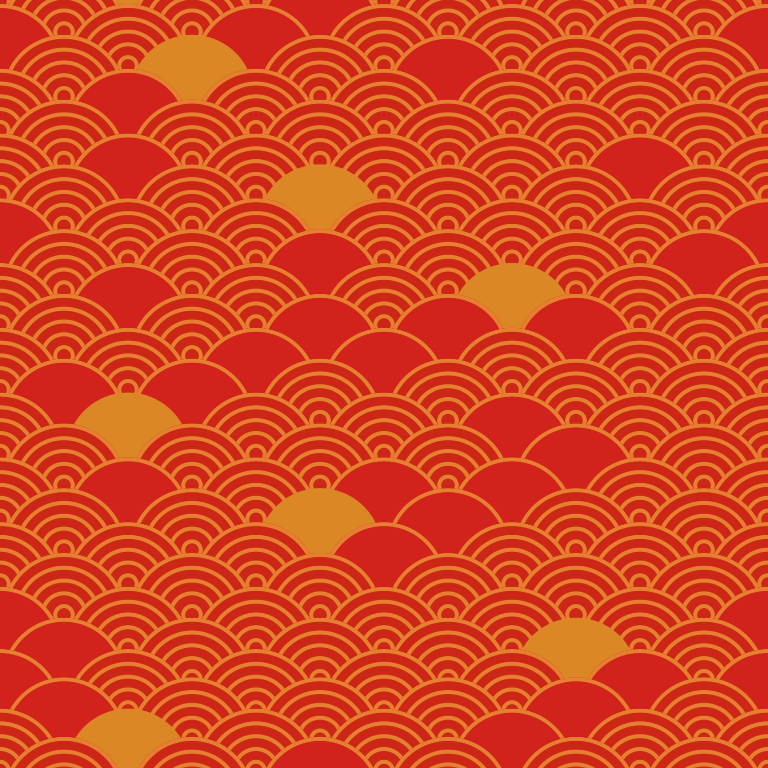
A WebGL 2 fragment shader for this pattern:

```glsl
#version 300 es
precision highp float;
// Overlapping wave scales: 6 discs across and 24 staggered rows, painted from
// the top down so that lower rows cover upper ones. Most discs carry concentric
// rings; a hash leaves some plain red, and spaced rows hold one gold disc each.

uniform vec2 u_resolution;
out vec4 fragColor;

// Lengths are in columns: the canvas is COLUMNS units wide and high.
const float COLUMNS = 6.0;
const int ROWS = 24;
const float RADIUS = 0.484;
const float RING_GAP = 0.1;
const float LINE_HALF = 0.0156;

const vec3 PLAIN_RED = vec3(0.82, 0.135, 0.105);
const vec3 RINGED_RED = vec3(0.80, 0.15, 0.085);
const vec3 LINE_ORANGE = vec3(0.90, 0.50, 0.19);
const vec3 GOLD = vec3(0.86, 0.53, 0.15);

float hash(vec2 cell) {
    return fract(sin(dot(cell, vec2(12.9898, 78.233))) * 43758.5453);
}

// Coverage of a shape from its signed distance
float coverage(float dist, float pixel) {
    return 1.0 - smoothstep(-0.6 * pixel, 0.6 * pixel, dist);
}

// Top edge of a row: slightly uneven pairs, tighter near the bottom
float rowTop(float row) {
    return 0.031 + 0.253 * row - 0.012 * mod(row, 2.0)
         - 0.0203 * max(row - 19.0, 0.0);
}

// One gold disc in every third or fourth row
bool isGold(vec2 cell) {
    float band = floor((cell.y - 1.0) / 3.5);
    bool goldRow = mod(cell.y - 1.0, 3.5) < 0.9;
    float goldColumn = floor(exp2(mod(band, 3.0)) + 0.5);
    return goldRow && abs(cell.x - goldColumn) < 0.5;
}

// Colour inside a disc at a given depth below its rim
vec3 discColor(vec2 cell, float depth, float pixel) {
    if (isGold(cell)) return GOLD;
    bool plain = hash(cell) < 0.24;
    float inward = depth - LINE_HALF;
    float toRing = abs(mod(inward + 0.5 * RING_GAP, RING_GAP) - 0.5 * RING_GAP);
    float toLine = (plain ? abs(inward) : toRing) - LINE_HALF;
    vec3 fill = plain ? PLAIN_RED : RINGED_RED;
    return mix(fill, LINE_ORANGE, coverage(toLine, pixel));
}

void main() {
    vec2 uv = gl_FragCoord.xy / u_resolution;
    vec2 p = COLUMNS * vec2(uv.x, 1.0 - uv.y);
    float pixel = COLUMNS / min(u_resolution.x, u_resolution.y);

    // Paint rows from back to front; discs in one row never overlap
    vec3 color = RINGED_RED;
    for (int i = -3; i <= ROWS; i++) {
        float row = float(i);
        float stagger = 0.5 * mod(row, 2.0);
        float column = floor(p.x - stagger + 0.5);
        vec2 center = vec2(column + stagger, rowTop(row) + RADIUS);
        float depth = RADIUS - length(p - center);
        vec2 cell = mod(vec2(column, row), vec2(COLUMNS, float(ROWS)));
        color = mix(color, discColor(cell, depth, pixel), coverage(-depth, pixel));
    }
    fragColor = vec4(color, 1.0);
}
```
